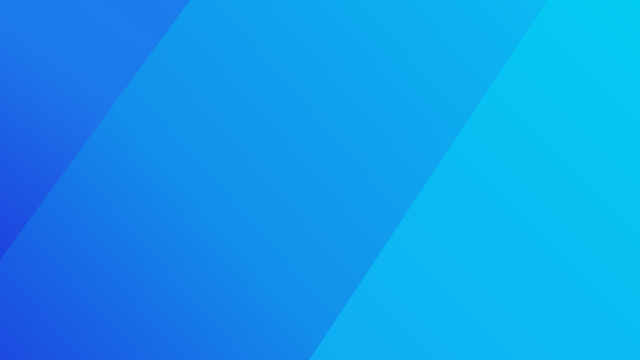
Write a WebGL 2 fragment shader that draws this background.

```glsl
#version 300 es
precision highp float;
// Three slanted panels, each with its own blue to cyan gradient.

uniform vec2 u_resolution;
out vec4 fragColor;

// Signed distance to the line through a and b, positive on its right side.
float lineDistance(vec2 p, vec2 a, vec2 b) {
    vec2 along = normalize(b - a);
    return dot(p - a, vec2(along.y, -along.x));
}

// Gradient through three colours, the middle one placed at "stop".
vec3 ramp(vec3 low, vec3 mid, vec3 high, float stop, float t) {
    return t < stop ? mix(low, mid, clamp(t / stop, 0.0, 1.0))
                    : mix(mid, high, clamp((t - stop) / (1.0 - stop), 0.0, 1.0));
}

void main() {
    // Canvas height is one unit.
    vec2 p = gl_FragCoord.xy / u_resolution.y;
    float aspect = u_resolution.x / u_resolution.y;
    p.x *= 1.7778 / aspect;
    float soft = 0.75 / u_resolution.y;

    // Left panel: gradient runs along its slanted edge.
    float leftT = dot(p - vec2(0.0, 0.278), vec2(0.59, 0.81)) / 0.894;
    vec3 leftPanel = ramp(vec3(0.11, 0.26, 0.87), vec3(0.11, 0.48, 0.92),
                          vec3(0.10, 0.49, 0.92), 0.61, leftT);

    // Middle panel: broad diagonal gradient.
    float middleT = dot(p, vec2(0.75, 0.66)) / 1.80;
    vec3 middlePanel = ramp(vec3(0.11, 0.29, 0.88), vec3(0.07, 0.56, 0.92),
                            vec3(0.04, 0.73, 0.95), 0.395, middleT);

    // Right panel: brightens towards the upper right corner.
    float rightT = (dot(p, vec2(0.7)) - 0.60) / 1.345;
    vec3 rightPanel = ramp(vec3(0.065, 0.67, 0.95), vec3(0.05, 0.71, 0.95),
                           vec3(0.01, 0.80, 0.95), 0.255, rightT);

    // Join the panels with smooth edges.
    float leftEdge = lineDistance(p, vec2(0.0, 0.278), vec2(0.528, 1.0));
    float rightEdge = lineDistance(p, vec2(0.859, 0.0), vec2(1.521, 1.0));
    vec3 color = mix(leftPanel, middlePanel, smoothstep(-soft, soft, leftEdge));
    color = mix(color, rightPanel, smoothstep(-soft, soft, rightEdge));
    fragColor = vec4(color, 1.0);
}
```
